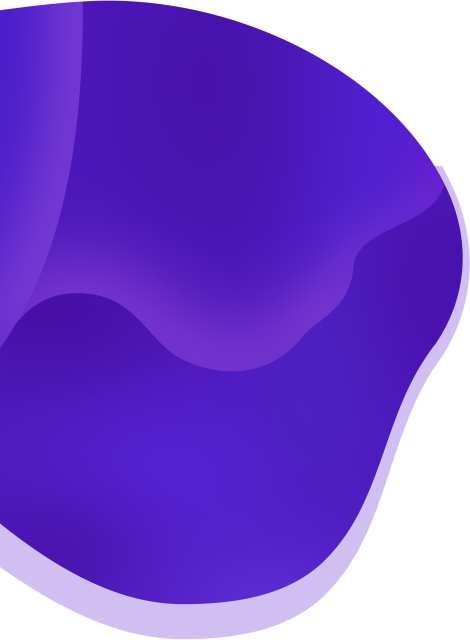
Reproduce this background procedurally as a Shadertoy shader.

```glsl
struct Curve { vec2 a, b, c, d; };

// Outline of the blob; the right side is given as (y, x)
const Curve topLeft = Curve(vec2(0, .016), vec2(.065, .007), vec2(.124, .001), vec2(.169, .001));
const Curve topRight = Curve(vec2(.169, .001), vec2(.391, .001), vec2(.625, .124), vec2(.703, .306));
const Curve sideUpper = Curve(vec2(.306, .703), vec2(.378, .733), vec2(.462, .732), vec2(.538, .680));
const Curve sideLower = Curve(vec2(.538, .680), vec2(.645, .596), vec2(.781, .602), vec2(.875, .508));
const Curve baseLeft = Curve(vec2(0, .818), vec2(.104, .901), vec2(.195, .944), vec2(.286, .944));
const Curve baseRight = Curve(vec2(.286, .944), vec2(.378, .944), vec2(.456, .927), vec2(.508, .875));

// Wave between the two sheets, and the fold at the left as (y, x)
const Curve hill = Curve(vec2(0, .544), vec2(.033, .482), vec2(.072, .458), vec2(.120, .458));
const Curve slope = Curve(vec2(.120, .458), vec2(.215, .458), vec2(.228, .534), vec2(.286, .562));
const Curve bowl = Curve(vec2(.286, .562), vec2(.358, .596), vec2(.430, .583), vec2(.475, .523));
const Curve rise = Curve(vec2(.475, .523), vec2(.495, .500), vec2(.547, .482), vec2(.552, .419));
const Curve shelf = Curve(vec2(.552, .419), vec2(.557, .352), vec2(.671, .358), vec2(.693, .292));
const Curve fold = Curve(vec2(-.1, .127), vec2(.17, .139), vec2(.39, .11), vec2(.544, 0));

vec2 pointAt(Curve k, float t) {
    float s = 1.0 - t;
    return s*s*s*k.a + 3.0*s*s*t*k.b + 3.0*s*t*t*k.c + t*t*t*k.d;
}

vec2 tangentAt(Curve k, float t) {
    float s = 1.0 - t;
    return 3.0*(s*s*(k.b - k.a) + 2.0*s*t*(k.c - k.b) + t*t*(k.d - k.c));
}

// Signed distance to a curve that advances in x, extended straight at its ends
float edge(vec2 p, Curve k) {
    float lo = 0.0, hi = 1.0;
    for (int i = 0; i < 16; i++) {
        float mid = 0.5*(lo + hi);
        if (pointAt(k, mid).x < p.x) lo = mid; else hi = mid;
    }
    float t = 0.5*(lo + hi);
    vec2 along = normalize(tangentAt(k, t));
    return dot(p - pointAt(k, t), vec2(-along.y, along.x));
}

// Gaussian light gathered along a curve
float glow(vec2 p, Curve k, float radius) {
    float sum = 0.0;
    for (int i = 0; i < 12; i++) {
        float t = (float(i) + 0.5)/12.0;
        vec2 r = (p - pointAt(k, t))/radius;
        sum += exp(-dot(r, r))*length(tangentAt(k, t));
    }
    return sum/(12.0*1.772*radius);
}

float blob(vec2 p) {
    float top = p.x < .169 ? edge(p, topLeft) : edge(p, topRight);
    float side = p.y < .538 ? edge(p.yx, sideUpper) : edge(p.yx, sideLower);
    float base = p.x < .286 ? edge(p, baseLeft) : edge(p, baseRight);
    return max(max(-top, side), base);
}

float wave(vec2 p) {
    if (p.x < .120) return edge(p, hill);
    if (p.x < .286) return edge(p, slope);
    if (p.x < .475) return edge(p, bowl);
    if (p.x < .552) return edge(p, rise);
    return edge(p, shelf);
}

float spot(vec2 p, vec2 center, vec2 radius) {
    vec2 r = (p - center)/radius;
    return exp(-dot(r, r));
}

float cover(float d) {
    float pixel = 1.0/iResolution.y;
    return 1.0 - smoothstep(-0.7*pixel, 0.7*pixel, d);
}

vec3 lowerSheet(vec2 p) {
    vec3 col = vec3(.305, .10, .735);
    col = mix(col, vec3(.335, .13, .82), spot(p, vec2(.27, .74), vec2(.22, .16)));
    col = mix(col, vec3(.30, .135, .76), 0.8*spot(p, vec2(.49, .60), vec2(.10, .18)));
    col = mix(col, vec3(.28, .06, .65), spot(p, vec2(.08, .48), vec2(.20, .12)));
    col = mix(col, vec3(.285, .065, .68), spot(p, vec2(.69, .44), vec2(.10, .17)));
    col = mix(col, vec3(.29, .075, .68), 0.9*spot(p, vec2(.08, .87), vec2(.15, .10)));
    return mix(col, vec3(.37, .18, .84), 0.8*spot(p, vec2(.42, .94), vec2(.18, .10)));
}

vec3 upperSheet(vec2 p) {
    vec3 col = mix(vec3(.30, .09, .735), vec3(.315, .125, .81), smoothstep(.36, .60, p.x));
    col = mix(col, vec3(.28, .07, .66), 0.9*spot(p, vec2(.32, .13), vec2(.14, .24)));
    col = mix(col, vec3(.39, .11, .81), spot(p, vec2(.70, .27), vec2(.07, .09)));
    float light = glow(p, hill, .09) + glow(p, slope, .09) + glow(p, bowl, .09)
                + glow(p, rise, .07) + 0.45*glow(p, shelf, .05);
    return mix(col, vec3(.48, .22, .82), min(0.78*light, 0.95));
}

vec3 foldSheet(vec2 p) {
    vec3 col = mix(vec3(.29, .11, .79), vec3(.34, .13, .80), smoothstep(.15, .5, p.y));
    return mix(col, vec3(.47, .23, .83), min(0.85*glow(p.yx, fold, .075), 1.0));
}

void mainImage(out vec4 fragColor, in vec2 fragCoord) {
    // Units of canvas height, measured down from the top
    vec2 p = vec2(fragCoord.x, iResolution.y - fragCoord.y)/iResolution.y;

    // Stretched pale copy behind the blob
    float sag = max(0.0, 1.0 - p.x/.286);
    vec2 q = vec2(.286 + (p.x - .286)/1.025, .30 + (p.y - .30 - .018*sag*sag)/1.085);
    float shade = p.y > .26 ? cover(blob(q)) : 0.0;
    vec3 col = mix(vec3(1), vec3(.82, .75, .95), shade);

    // Overlapping sheets
    vec3 sheets = mix(lowerSheet(p), upperSheet(p), cover(wave(p)));
    sheets = mix(sheets, foldSheet(p), cover(edge(p.yx, fold)));
    fragColor = vec4(mix(col, sheets, cover(blob(p))), 1);
}
```
